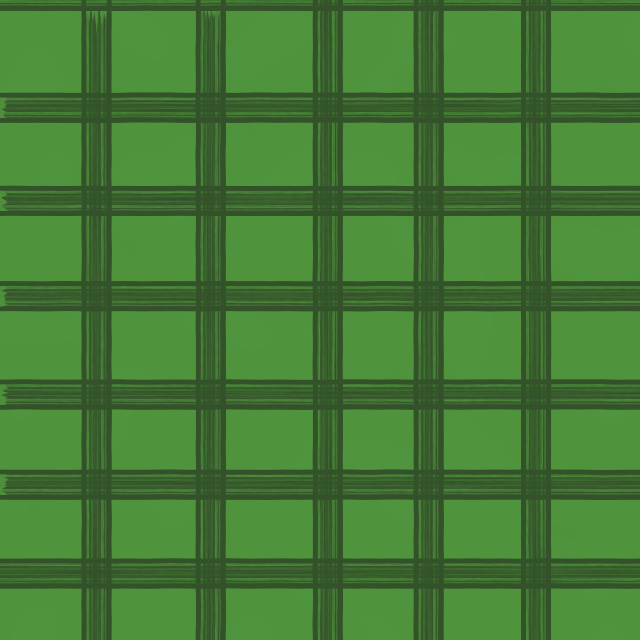
A WebGL 1 fragment shader for this pattern:

```glsl
precision highp float;
// Dry-brushed dark green plaid bands, unevenly spaced, over a flat leaf green.

uniform vec2 u_resolution;

vec2 gradient(vec2 cell) {
  float angle = 6.2832 * fract(sin(dot(cell, vec2(127.1, 311.7))) * 4375.85);
  return vec2(cos(angle), sin(angle));
}

// Gradient noise, roughly -0.7 to 0.7
float noise(vec2 p) {
  vec2 i = floor(p), f = fract(p);
  vec2 w = f * f * f * (f * (f * 6.0 - 15.0) + 10.0);
  vec2 e = vec2(0.0, 1.0);
  float low = mix(dot(gradient(i), f), dot(gradient(i + e.yx), f - e.yx), w.x);
  float high = mix(dot(gradient(i + e.xy), f - e.xy), dot(gradient(i + e.yy), f - e.yy), w.x);
  return mix(low, high, w.y);
}

float stripe(float t, float center, float halfWidth, float blur) {
  return smoothstep(-0.5 * blur, 0.5 * blur, halfWidth - abs(t - center));
}

// Paint coverage of one band; t runs 0 to 1 across it, along runs from the stroke start
float band(float t, float along, float seed, float fray, float blur) {
  if (abs(t - 0.5) > 0.6) return 0.0;
  t += 0.015 * noise(vec2(along * 24.0, seed * 3.7));
  float body = stripe(t, 0.5, 0.5, blur);
  float inner = stripe(t, 0.5, 0.34, blur);

  // Thin gaps between the bristle lines
  float gaps = 0.78 * stripe(t, 0.21, 0.045, blur);
  gaps = max(gaps, 0.42 * stripe(t, 0.35, 0.028, blur));
  gaps = max(gaps, 0.38 * stripe(t, 0.53, 0.026, blur));
  gaps = max(gaps, 0.72 * stripe(t, 0.69, 0.045, blur));
  gaps = max(gaps, 0.55 * stripe(t, 0.80, 0.025, blur));

  // Long streaks and fine speckle of dry paint
  float streak = noise(vec2(t * 19.0 + seed * 7.3, along * 7.0 + seed));
  float speckle = noise(vec2(t * 13.0 + seed * 5.1, along * 90.0));
  gaps *= 0.88 + 0.45 * streak + 0.25 * speckle;
  float dry = inner * (0.13 + 0.25 * streak + 0.08 * speckle);

  // Ragged bristle tips where the stroke begins
  float tip = fray * (0.75 + 1.1 * noise(vec2(t * 11.0, seed * 9.7 + 0.4))) + 0.0001;
  float torn = inner * (1.0 - smoothstep(0.5 * tip, tip, along));

  return body * (1.0 - clamp(max(gaps, max(dry, torn)), 0.0, 0.92));
}

void main() {
  vec2 uv = gl_FragCoord.xy / u_resolution;
  float width = 0.047;
  vec2 blur = 1.0 / (u_resolution * width);
  float bare = 1.0;

  // Five columns, painted from the top
  for (int i = 0; i < 5; i++) {
    float d = float(i) - 2.0;
    float x = 0.4941 + 0.1717 * d + 0.018 * exp(-1.2 * d * d) - 0.00145 * sin(1.5708 * d);
    float fray = d < 0.0 ? 0.02 - 0.015 * d : 0.0;
    bare *= 1.0 - band((uv.x - x) / width + 0.5, 1.0 - uv.y, d + 3.3, fray, blur.x);
  }

  // Six rows and one cut by the top edge, painted from the left
  for (int j = 0; j < 7; j++) {
    float k = float(j);
    float y = 0.1048 + 0.1454 * k - 0.0125 * exp(-0.8 * (k - 1.8) * (k - 1.8));
    y += 0.0293 * max(k - 5.0, 0.0);
    float fray = k > 0.5 && k < 5.5 ? 0.014 : 0.0;
    bare *= 1.0 - band((y - uv.y) / width + 0.5, uv.x, k + 11.6, fray, blur.y);
  }

  vec3 leaf = vec3(0.31, 0.58, 0.24) + 0.006 * noise(uv * 9.0);
  vec3 pine = vec3(0.20, 0.32, 0.16);
  gl_FragColor = vec4(mix(pine, leaf, bare), 1.0);
}
```
